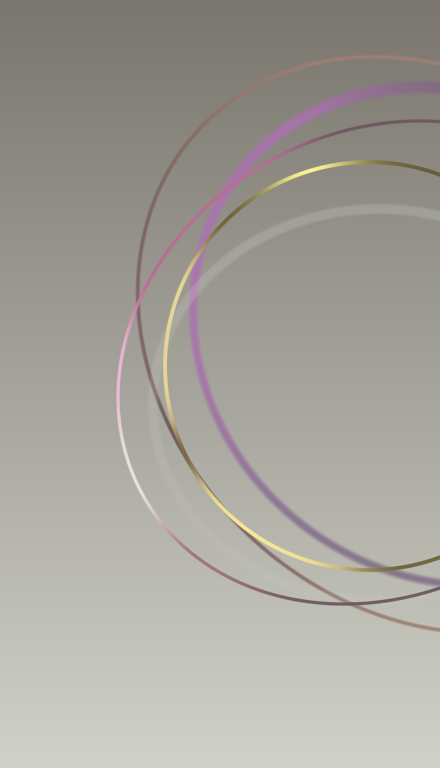
A WebGL 1 fragment shader for this background:

```glsl
precision highp float;
// Thin metallic rings and soft translucent bands over a warm grey gradient.
// Each ring is a tilted ellipse with an approximate distance, and its colour
// shifts along the outline through ramps and glints placed by angle.

uniform vec2 u_resolution;

// Signed distance to an ellipse given by its half extents and its tilt,
// where tilt is the off-diagonal term of the ellipse's shape matrix.
float ellipseDistance(vec2 p, vec2 extent, float tilt) {
  vec2 s = extent * extent;
  float det = s.x * s.y - tilt * tilt;
  vec2 g = vec2(s.y * p.x - tilt * p.y, s.x * p.y - tilt * p.x) / det;
  float q = sqrt(max(dot(p, g), 1e-6));
  return (q - 1.0) * q / max(length(g), 1e-4);
}

// Coverage of a line with a given half width and edge softness.
float stroke(float dist, float halfWidth, float softness) {
  float edge = max(softness, 0.75 / u_resolution.y);
  return 1.0 - smoothstep(halfWidth - edge, halfWidth + edge, abs(dist));
}

// Direction from a ring centre in degrees, from 0 to 360.
float angleOf(vec2 p) {
  return mod(degrees(atan(p.y, p.x)) + 360.0, 360.0);
}

// Smooth highlight around one angle.
float glint(float angle, float centre, float spread) {
  float t = (angle - centre) / spread;
  return exp(-t * t);
}

vec3 goldColor(float a) {
  vec3 olive = vec3(0.40, 0.37, 0.22);
  vec3 lemon = vec3(0.98, 0.95, 0.58);
  vec3 paleGold = vec3(0.91, 0.83, 0.60);
  vec3 umber = vec3(0.46, 0.38, 0.28);
  vec3 c = mix(olive, lemon, glint(a, 107.0, 15.0));
  c = mix(c, paleGold, smoothstep(132.0, 158.0, a));
  c = mix(c, umber, glint(a, 206.0, 10.0));
  c = mix(c, lemon, 0.7 * glint(a, 236.0, 18.0));
  return mix(c, olive * 1.1, smoothstep(252.0, 280.0, a));
}

vec3 pinkColor(float a) {
  vec3 mauve = vec3(0.43, 0.34, 0.37);
  vec3 rose = vec3(0.73, 0.42, 0.58);
  vec3 blush = vec3(0.94, 0.72, 0.84);
  vec3 pearl = vec3(0.92, 0.89, 0.86);
  vec3 c = mix(mauve, rose, smoothstep(98.0, 122.0, a));
  c = mix(c, blush, smoothstep(160.0, 180.0, a));
  c = mix(c, pearl, smoothstep(184.0, 202.0, a));
  c = mix(c, vec3(0.61, 0.45, 0.48), smoothstep(207.0, 227.0, a));
  return mix(c, mauve, smoothstep(230.0, 252.0, a));
}

vec3 copperColor(float a) {
  vec3 c = mix(vec3(0.62, 0.50, 0.46), vec3(0.47, 0.37, 0.36),
               smoothstep(108.0, 160.0, a));
  c = mix(c, vec3(0.35, 0.28, 0.26), glint(a, 206.0, 14.0));
  return mix(c, vec3(0.59, 0.48, 0.42), smoothstep(225.0, 265.0, a));
}

vec3 violetColor(float a) {
  vec3 c = mix(vec3(0.50, 0.41, 0.50), vec3(0.68, 0.44, 0.70),
               smoothstep(88.0, 130.0, a));
  return mix(c, vec3(0.49, 0.41, 0.52), smoothstep(165.0, 250.0, a));
}

void main() {
  // Canvas height is one unit.
  vec2 p = gl_FragCoord.xy / u_resolution.y;

  // Backdrop: pale at the bottom, dark at the top.
  vec3 color = mix(vec3(0.815, 0.82, 0.785), vec3(0.475, 0.46, 0.43), p.y);

  // Copper ring, slightly out of focus.
  vec2 q = p - vec2(0.557, 0.551);
  float line = stroke(ellipseDistance(q, vec2(0.3776, 0.375), -0.0259), 0.0024, 0.0017);
  color = mix(color, copperColor(angleOf(q)), 0.85 * line);

  // Violet band, wide and blurred, tapering towards the bottom.
  q = p - vec2(0.583, 0.5625);
  float angle = angleOf(q);
  float halfWidth = mix(0.0075, 0.0048, smoothstep(100.0, 190.0, angle));
  line = stroke(ellipseDistance(q, vec2(0.3314, 0.3242), -0.011), halfWidth, 0.0038);
  color = mix(color, violetColor(angle), 0.82 * line);

  // Ghostly white band, fading as it descends.
  q = p - vec2(0.4935, 0.4727);
  line = stroke(ellipseDistance(q, vec2(0.2943, 0.2552), 0.0), 0.0062, 0.0025);
  color = mix(color, vec3(0.88, 0.89, 0.86), line * mix(0.06, 0.2, smoothstep(0.25, 0.7, p.y)));

  // Pink ring.
  q = p - vec2(0.4974, 0.528);
  line = stroke(ellipseDistance(q, vec2(0.3437, 0.3145), 0.01556), 0.0021, 0.001);
  color = mix(color, pinkColor(angleOf(q)), 0.95 * line);

  // Gold ring, sharp and bright.
  q = p - vec2(0.4805, 0.5234);
  line = stroke(ellipseDistance(q, vec2(0.2656), 0.0), 0.0025, 0.001);
  color = mix(color, goldColor(angleOf(q)), line);

  gl_FragColor = vec4(color, 1.0);
}
```
